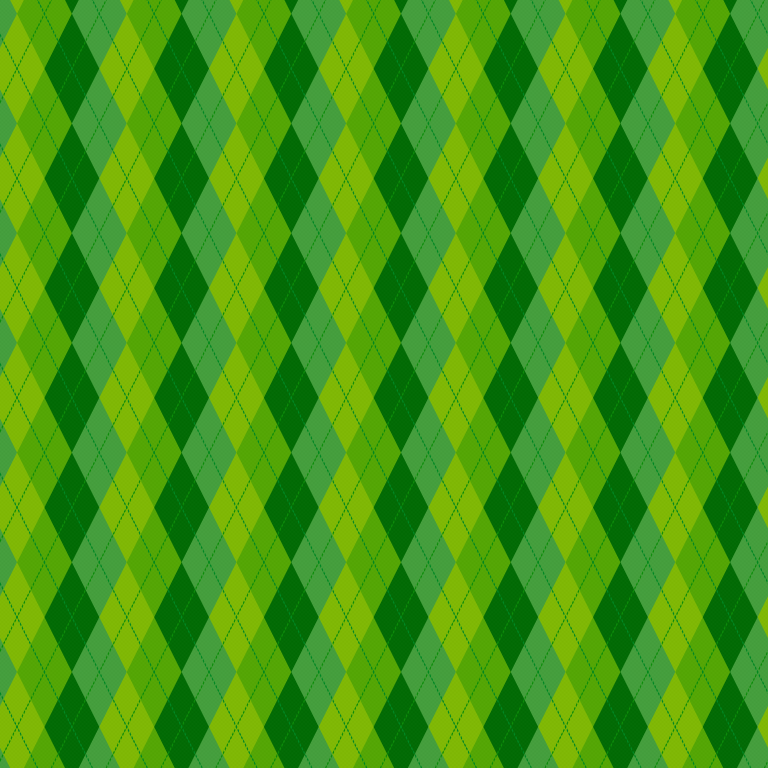
Give the GLSL for this pattern, as a WebGL 2 fragment shader.

```glsl
#version 300 es
precision highp float;

uniform vec2 u_resolution;
out vec4 outColor;

const float TAU = 6.2831853;
const float REPEATS = 7.0;
const vec2 DARK_CENTER = vec2(0.655, 0.375);   // in units of one repeat

const vec3 DARK_GREEN = vec3(0.01, 0.42, 0.02);
const vec3 SAGE_GREEN = vec3(0.27, 0.62, 0.24);
const vec3 LIME_GREEN = vec3(0.50, 0.72, 0.02);
const vec3 LEAF_GREEN = vec3(0.33, 0.65, 0.02);
const vec3 FALLING_THREAD = vec3(0.00, 0.53, 0.14);
const vec3 RISING_THREAD = vec3(0.05, 0.55, 0.04);

const float THREAD_HALF_WIDTH = 0.0133;        // in diamond units
const float STITCHES = 15.0;                   // dashes per diamond side
const float STITCH_FILL = 0.65;
const float WEAVE_CELLS = 28.0;                // fabric cells per repeat
const float WEAVE_STRENGTH = 0.008;

// Diamonds cycle through four colours from left to right.
vec3 diamondColor(vec2 cell) {
    float column = mod(cell.x + cell.y, 4.0);
    if (column < 0.5) return DARK_GREEN;
    if (column < 1.5) return SAGE_GREEN;
    if (column < 2.5) return LIME_GREEN;
    return LEAF_GREEN;
}

// Blends the four nearest diamonds over one pixel at their edges.
vec3 diamonds(vec2 d, float pixel) {
    vec2 cell = floor(d);
    vec2 t = clamp((fract(d) - 0.5) / pixel + 0.5, 0.0, 1.0);
    vec3 low = mix(diamondColor(cell), diamondColor(cell + vec2(1, 0)), t.x);
    vec3 high = mix(diamondColor(cell + vec2(0, 1)), diamondColor(cell + vec2(1, 1)), t.x);
    return mix(low, high, t.y);
}

// Smooth coverage of a band around every whole multiple of spacing.
float band(float x, float spacing, float halfWidth, float pixel) {
    float dist = abs(fract(x / spacing + 0.5) - 0.5) * spacing;
    return clamp((halfWidth - dist) / pixel + 0.5, 0.0, 1.0);
}

// Dashed thread through the diamond centres.
float stitchedThread(float across, float along, float pixel) {
    float spacing = 1.0 / STITCHES;
    float thread = band(across, 1.0, THREAD_HALF_WIDTH, pixel);
    return thread * band(along, spacing, 0.5 * STITCH_FILL * spacing, pixel);
}

// Faint over-and-under fabric grain.
float weave(vec2 p, float cells) {
    vec2 wave = sin(TAU * cells * p);
    return wave.x * wave.y;
}

void main() {
    vec2 p = gl_FragCoord.xy / u_resolution * REPEATS - DARK_CENTER;

    // Slanted axes: each diamond becomes a unit square.
    vec2 d = vec2(2.0 * p.x + p.y, 2.0 * p.x - p.y);
    float pixel = sqrt(5.0) * REPEATS / min(u_resolution.x, u_resolution.y);

    vec3 color = diamonds(d, pixel);
    color += WEAVE_STRENGTH * weave(p, WEAVE_CELLS);

    color = mix(color, RISING_THREAD, stitchedThread(d.y, d.x, pixel));
    color = mix(color, FALLING_THREAD, stitchedThread(d.x, d.y, pixel));

    outColor = vec4(clamp(color, 0.0, 1.0), 1.0);
}
```
